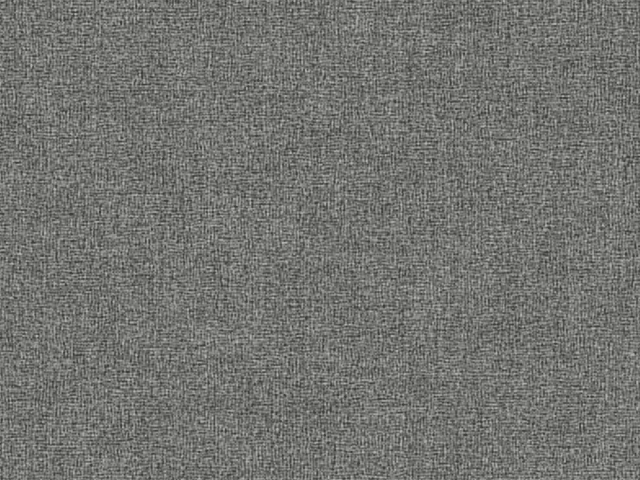
This texture is drawn by a WebGL 2 fragment shader. Its source:

```glsl
#version 300 es
precision highp float;
precision highp int;
// Grey woven cloth: short raised yarn segments run across and down, each a
// stretched noise lit on one side and dark on the other. Straight broken ribs,
// crisp grain and a few long threads complete the weave.

uniform vec2 u_resolution;
out vec4 fragColor;

const float THREADS = 140.0;            // threads per canvas height
const float MID_TONE = 0.452;
const vec3 TINT = vec3(0.0, 0.003, -0.011);
const vec2 TONE_LIMITS = vec2(0.24, 0.70);

const float RIB_DEPTH = 0.056;
const float YARN_DEPTH = 0.071;
const float GRAIN_DEPTH = 0.105;
const float LONG_THREAD_DEPTH = 0.024;
const float MOTTLE_DEPTH = 0.012;

const float WOBBLE = 0.35;              // rib wander, in threads
const float WOBBLE_SCALE = 0.3;
const float PATCH_SCALE = 0.36;         // rib patches per thread
const float YARN_ALONG = 0.8;           // yarn cells per thread, lengthwise
const float YARN_ACROSS = 1.8;          // yarn cells per thread, crosswise
const float LONG_ALONG = 0.07;
const float GRAIN_SCALE = 2.1;          // grains per thread
const float MOTTLE_SCALE = 0.1;
const float TAU = 6.28319;

float hash(ivec2 cell, int seed) {
    uvec2 q = uvec2(cell) * uvec2(1597u, 3571u) + uint(seed) * 7919u;
    uint h = (q.x ^ (q.y << 12)) * 27191u + q.y;
    h = (h ^ (h >> 15)) * 73471u;
    h = (h ^ (h >> 13)) * 51787u;
    h ^= h >> 16;
    return float(h & 65535u) / 65535.0;
}

// Smooth value noise in -1..1.
float noise(vec2 p, int seed) {
    ivec2 i = ivec2(floor(p));
    vec2 f = fract(p);
    f = f * f * (3.0 - 2.0 * f);
    float low = mix(hash(i, seed), hash(i + ivec2(1, 0), seed), f.x);
    float high = mix(hash(i + ivec2(0, 1), seed), hash(i + ivec2(1, 1), seed), f.x);
    return 2.0 * mix(low, high, f.y) - 1.0;
}

// Noise lit from one side: broad tone cancels, edges remain.
float relief(vec2 p, vec2 towardLight, int seed) {
    return noise(p, seed) - noise(p + towardLight, seed);
}

// Short raised yarn segments along both axes.
float yarns(vec2 p) {
    float weft = relief(p * vec2(YARN_ALONG, YARN_ACROSS), vec2(0.0, 1.0), 4);
    float warp = relief(p * vec2(YARN_ACROSS, YARN_ALONG), vec2(1.0, 0.0), 5);
    return weft + warp;
}

// Ribs in both directions, each shown in its own small patches.
float ribs(vec2 p) {
    vec2 waves = cos(TAU * p);
    float side = smoothstep(-0.4, 0.4, noise(p * PATCH_SCALE, 3));
    return mix(waves.x, waves.y, side);
}

float longThreads(vec2 p) {
    return noise(p * vec2(LONG_ALONG, 1.3), 6) + noise(p * vec2(1.3, LONG_ALONG), 7);
}

void main() {
    vec2 p = gl_FragCoord.xy / u_resolution.y * THREADS + 8.0;
    vec2 wander = WOBBLE * vec2(noise(p * WOBBLE_SCALE, 1),
                                noise(p * WOBBLE_SCALE + 31.0, 2));

    float tone = MID_TONE;
    tone += RIB_DEPTH * ribs(p + wander);
    tone += YARN_DEPTH * yarns(p);
    tone += GRAIN_DEPTH * noise(p * GRAIN_SCALE, 8);
    tone += LONG_THREAD_DEPTH * longThreads(p);
    tone += MOTTLE_DEPTH * noise(p * MOTTLE_SCALE, 9);

    tone = clamp(tone, TONE_LIMITS.x, TONE_LIMITS.y);
    fragColor = vec4(vec3(tone) + TINT, 1.0);
}
```
